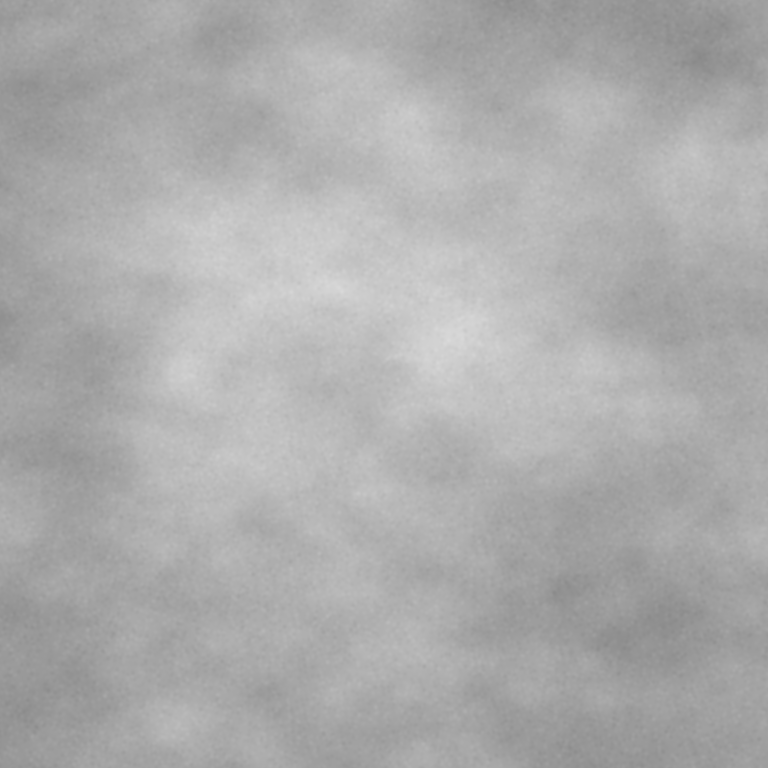
This texture is drawn by a Shadertoy shader. Its source:

```glsl
vec3 hash3(vec2 cell) {
    vec3 q = fract(vec3(cell.xyx) * vec3(0.1031, 0.1030, 0.0973));
    q += dot(q, q.yxz + 33.33);
    return fract((q.xxy + q.yzz) * q.zyx);
}

// Cellular noise: one soft light or dark puff per cell, spread about zero
float puffs(vec2 p) {
    vec2 cell = floor(p);
    float sum = 0.0;
    for (int y = -1; y <= 1; y++) {
        for (int x = -1; x <= 1; x++) {
            vec2 neighbour = cell + vec2(x, y);
            vec3 rnd = hash3(neighbour + 57.0);
            vec2 toPuff = p - neighbour - rnd.xy;
            float falloff = max(0.0, 1.0 - dot(toPuff, toPuff));
            sum += (2.0 * rnd.z - 1.0) * falloff * falloff * falloff;
        }
    }
    return sum;
}

// Octaves of puffs, slightly wider than tall
float clouds(vec2 p) {
    p *= vec2(4.2, 5.8);
    float sum = 0.0, amplitude = 0.068;
    for (int octave = 0; octave < 4; octave++) {
        sum += amplitude * puffs(p);
        p = p * 1.97 + vec2(13.7, 7.3);
        amplitude *= 0.62;
    }
    return sum;
}

void mainImage(out vec4 fragColor, in vec2 fragCoord) {
    vec2 uv = fragCoord / iResolution.y;

    // Broad pale patch left of centre, over a backdrop darker at the foot
    float glow = 1.0 - smoothstep(0.1, 0.48, length(uv - vec2(0.43, 0.54)));
    float grey = 0.637 + 0.125 * glow + 0.03 * (uv.y - 0.5);

    grey += clouds(uv);

    // Fine grain
    grey += 0.02 * puffs(uv * 190.0);

    fragColor = vec4(vec3(grey), 1.0);
}
```
